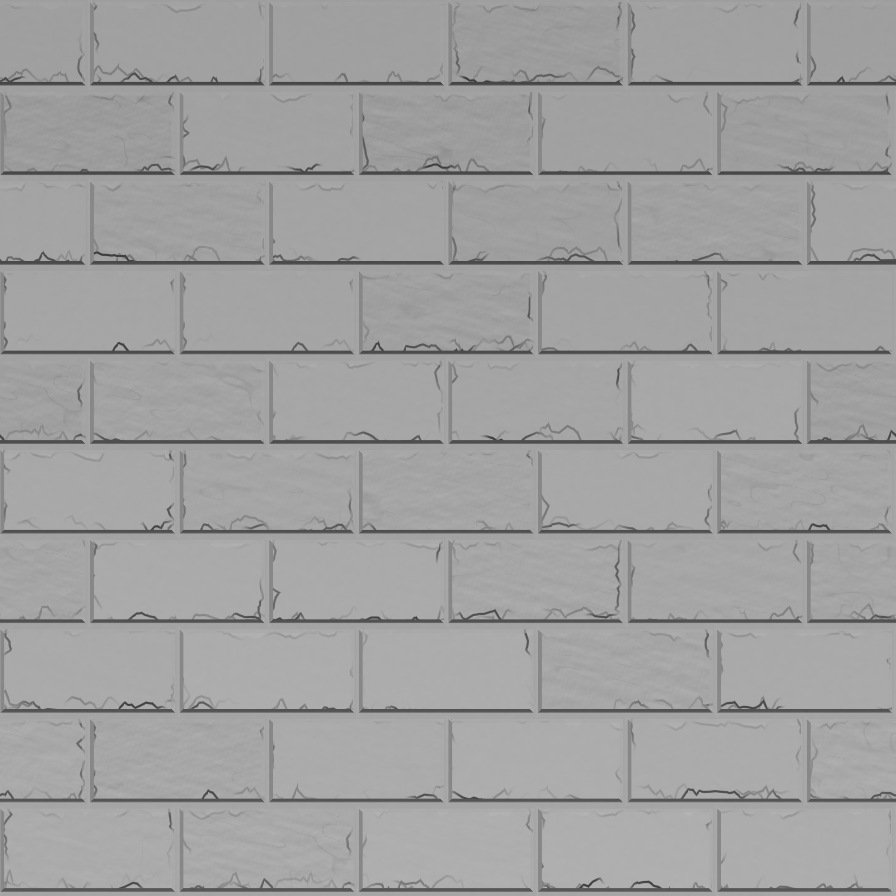
A Shadertoy shader for this texture map:

```glsl
float hash(vec2 p) {
    return fract(sin(dot(p, vec2(127.1, 311.7))) * 43758.5453);
}

float noise(vec2 p) {
    vec2 i = floor(p), f = fract(p);
    f = f * f * (3.0 - 2.0 * f);
    return mix(mix(hash(i), hash(i + vec2(1, 0)), f.x),
               mix(hash(i + vec2(0, 1)), hash(i + vec2(1, 1)), f.x), f.y);
}

// Piecewise linear noise gives the cracks sharp corners
float jagged(float x, float seed) {
    float i = floor(x);
    return mix(hash(vec2(i, seed)), hash(vec2(i + 1.0, seed)), fract(x));
}

float chipProfile(float along, float reach, float seed) {
    along += 0.12 * jagged(along * 6.0, seed + 3.0);
    return reach * (jagged(along * 7.0, seed) + 0.35 * jagged(along * 19.0, seed + 7.0) - 0.6);
}

// Thin broken line wandering near an edge; depth is measured inward from it
float edgeCrack(float along, float depth, float reach, float seed, float px) {
    float h = chipProfile(along, reach, seed);
    float slope = (chipProfile(along + 0.01, reach, seed) - h) / 0.01;
    float dist = abs(depth - h) / sqrt(1.0 + slope * slope);
    float line = 1.0 - smoothstep(0.004, 0.009 + px, dist);
    float strength = smoothstep(0.3, 0.8, noise(vec2(along * 3.5, seed + 11.0)));
    return line * strength * step(0.0, depth);
}

float roughness(vec2 p) {
    return 0.6 * noise(p * vec2(3.0, 8.0)) + 0.3 * noise(p * vec2(9.0, 17.0))
         + 0.1 * noise(p * 34.0);
}

float inside(float d, float px) {
    return smoothstep(-0.5 * px, 0.5 * px, d);
}

void mainImage(out vec4 fragColor, in vec2 fragCoord) {
    vec2 uv = fragCoord / iResolution.xy;
    float px = 10.0 / min(iResolution.x, iResolution.y);

    // Running bond: five bricks across, ten courses, each brick 2 by 1
    vec2 wall = uv * 10.0;
    float row = floor(wall.y);
    wall.x += mod(row, 2.0);
    vec2 id = vec2(mod(floor(wall.x / 2.0), 5.0), row);
    vec2 p = vec2(mod(wall.x, 2.0), fract(wall.y));
    float seed = floor(hash(id + 4.0) * 500.0);

    // Distance inward from each side of the brick
    float left = p.x - 0.005;
    float right = 1.955 - p.x;
    float bottom = p.y - 0.045;
    float top = 0.975 - p.y;
    float edge = min(min(left, right), min(bottom, top));

    // Mortar with a soft roll across the upright joints
    float jointX = min(p.x, 2.0 - p.x);
    float mortar = mix(0.65, 0.62, uv.y);
    mortar += 0.015 * (1.0 - smoothstep(0.0, 0.04, jointX));

    // Brick face: overall falloff, tint per brick and embossed wear
    float worn = smoothstep(0.55, 0.8, hash(id + 17.0));
    float face = mix(0.685, 0.625, uv.y) + 0.012 * (hash(id + 31.0) - 0.5) - 0.02 * worn;
    vec2 q = p + vec2(0.0, 0.25 * p.x) + seed;
    float relief = roughness(q) - roughness(q + vec2(0.012, -0.02));
    face += relief * mix(0.015, 0.13, worn);
    float vein = abs(noise(q * vec2(2.5, 7.0) + 40.0) - 0.5);
    face -= 0.035 * worn * (1.0 - smoothstep(0.0, 0.035, vein))
          * smoothstep(0.45, 0.7, noise(q * 3.0));

    // Pale flakes along the top
    float flake = chipProfile(p.x, 0.16, seed + 50.0) - top;
    face += 0.018 * inside(flake, px);
    face -= 0.08 * edgeCrack(p.x, top - 0.02, 0.16, seed + 50.0, px);

    // Cracks on the lower and side edges
    float cracks = 0.75 * edgeCrack(p.x, bottom - 0.03, 0.19, seed + 90.0, px);
    cracks = max(cracks, 0.3 * edgeCrack(p.x, bottom - 0.03, 0.3, seed + 130.0, px));
    cracks = max(cracks, 0.5 * edgeCrack(p.y, left - 0.03, 0.14, seed + 170.0, px));
    cracks = max(cracks, 0.6 * edgeCrack(p.y, right - 0.01, 0.14, seed + 210.0, px));
    face *= 1.0 - cracks * mix(0.55, 0.85, hash(id + 61.0));

    // Bevels with mitred corners: shaded left, deep shadow below
    float shadow = mix(0.34, 0.27, uv.y) + 0.12 * smoothstep(0.018, 0.0, bottom);
    float bevel = mix(face, mortar + 0.015, 0.6);
    bevel = mix(bevel, 0.53, inside(min(right, top) - left, px));
    bevel = mix(bevel, shadow, inside(min(min(left, right), top) - bottom, px));
    float brick = mix(bevel, face, inside(edge - 0.042, px));

    float shade = mix(mortar, brick, inside(edge, px));
    shade += 0.006 * (noise(uv * 180.0) - 0.5);
    fragColor = vec4(vec3(shade), 1.0);
}
```
